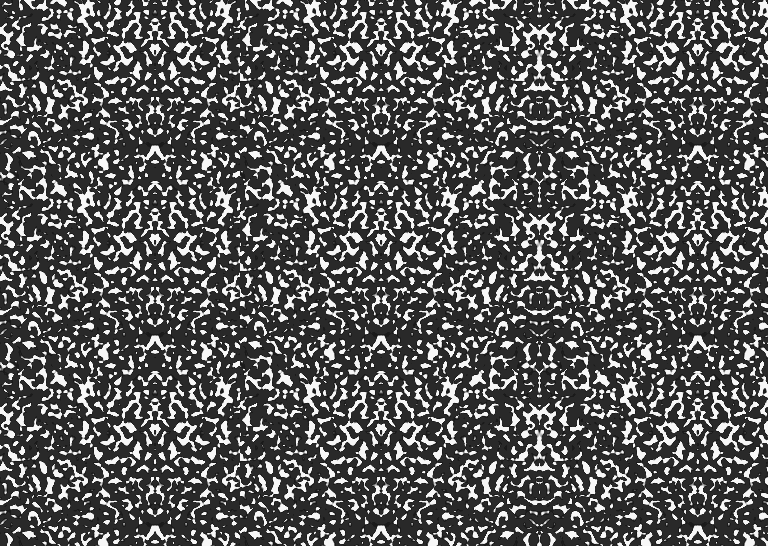
Give the GLSL for this pattern, as a Shadertoy shader.

```glsl
// Black and white marbled speckle, mirrored in side-by-side panels and repeated in rows.

const float ROW = 0.348;         // height of one repeat
const float HALF_PANEL = 0.29;   // distance between mirror axes

// Unit gradient at a lattice cell, wrapped vertically so rows join up
vec2 cellGradient(vec2 cell, float rows, float seed) {
    cell.y = mod(cell.y, rows);
    float h = fract(sin(dot(cell + seed, vec2(127.1, 311.7))) * 43758.5453);
    return vec2(cos(6.2832 * h), sin(6.2832 * h));
}

// Gradient noise with the given number of cells per row height
float rowNoise(vec2 p, float rows, float seed) {
    p *= rows / ROW;
    vec2 c = floor(p);
    vec2 f = p - c;
    vec2 u = f * f * f * (f * (f * 6.0 - 15.0) + 10.0);
    vec2 e = vec2(1.0, 0.0);
    float a = dot(cellGradient(c, rows, seed), f);
    float b = dot(cellGradient(c + e.xy, rows, seed), f - e.xy);
    float d = dot(cellGradient(c + e.yx, rows, seed), f - e.yx);
    float g = dot(cellGradient(c + e.xx, rows, seed), f - e.xx);
    return mix(mix(a, b, u.x), mix(d, g, u.x), u.y);
}

// Soft round bump used to thicken the flecks locally
float bump(vec2 p, vec2 radius) {
    p /= radius;
    return exp(-dot(p, p));
}

// Positive inside flecks, negative in the dark ground
float fleckField(vec2 p) {
    vec2 warp = vec2(rowNoise(p, 15.0, 3.0), rowNoise(p, 15.0, 11.0));
    vec2 q = p + 0.007 * warp;
    float ridge = rowNoise(q, 24.0, 23.0);
    float lobe = rowNoise(q, 28.0, 47.0);

    // Uneven density: broad drift, crowded mirror axis, one large blot
    float density = 0.015 + 0.14 * rowNoise(p, 5.0, 71.0);
    density += 0.09 * bump(p - vec2(HALF_PANEL, -0.10), vec2(0.07, 0.055));
    density += 0.40 * bump(p - vec2(0.125, 0.0), vec2(0.008, 0.013));

    return lobe + density - sqrt(ridge * ridge + 0.003);
}

void mainImage(out vec4 fragColor, in vec2 fragCoord) {
    vec2 uv = fragCoord / iResolution.y;

    // The left part is shifted, leaving a seam; each panel folds about its axis
    float axis = uv.x < 0.44 ? 0.284 : 0.698;
    vec2 p;
    p.x = abs(mod(uv.x - axis + HALF_PANEL, 2.0 * HALF_PANEL) - HALF_PANEL);
    p.y = mod(uv.y - 0.634 + 0.5 * ROW, ROW) - 0.5 * ROW;

    float field = fleckField(p);
    float soft = 35.0 / iResolution.y;

    // Charcoal ground with a slightly darker rim around each fleck
    float rim = smoothstep(-2.4 * soft, -1.6 * soft, field);
    float ground = mix(0.16, 0.10, rim);
    float shade = mix(ground, 0.97, smoothstep(-soft, soft, field));
    fragColor = vec4(vec3(shade), 1.0);
}
```
